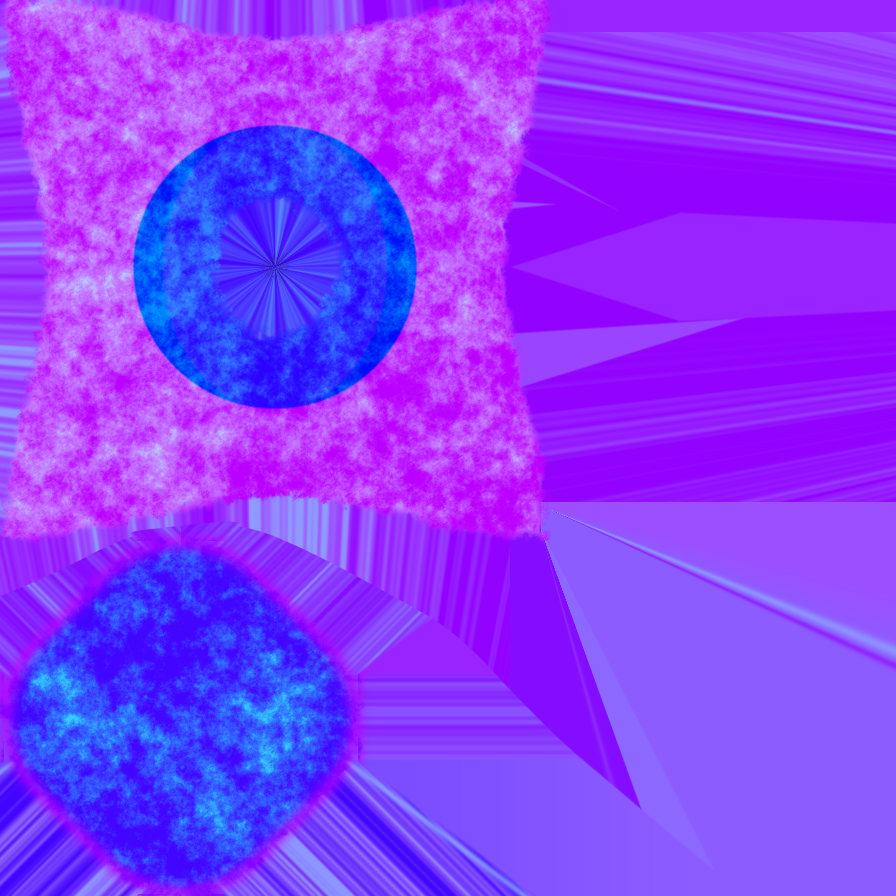
Reproduce this texture map procedurally as a three.js fragment shader.

```glsl
varying vec2 vUv;

const vec3 VIOLET = vec3(0.57, 0.01, 1.0);
const vec3 PURPLE = vec3(0.52, 0.05, 1.0);
const vec3 ORCHID = vec3(0.6, 0.14, 1.0);
const vec3 LILAC = vec3(0.61, 0.31, 1.0);
const vec3 PERIWINKLE = vec3(0.55, 0.36, 1.0);
const vec3 INDIGO = vec3(0.26, 0.02, 1.0);
const vec3 SKY = vec3(0.55, 0.68, 1.0);
const vec3 MAGENTA = vec3(0.73, 0.0, 1.0);

vec2 hashGradient(vec2 p) {
  vec2 k = vec2(dot(p, vec2(127.1, 311.7)), dot(p, vec2(269.5, 183.3)));
  return fract(sin(k) * 43758.5) * 2.0 - 1.0;
}

float noise(vec2 p) {
  vec2 i = floor(p), f = p - i, e = vec2(1.0, 0.0);
  vec2 u = f * f * (3.0 - 2.0 * f);
  float low = mix(dot(hashGradient(i), f), dot(hashGradient(i + e), f - e), u.x);
  float high = mix(dot(hashGradient(i + e.yx), f - e.yx), dot(hashGradient(i + 1.0), f - 1.0), u.x);
  return mix(low, high, u.y);
}

// Cloudy grain, centred on zero
float grain(vec2 p) {
  float sum = 0.0, amp = 0.75;
  for (int i = 0; i < 5; i++) {
    sum += amp * noise(p);
    p = mat2(1.6, 1.2, -1.2, 1.6) * p + 7.3;
    amp *= 0.75;
  }
  return sum;
}

// Lines that vary only along s
float streaks(float s, float seed) {
  return noise(vec2(s * 23.0, seed + 0.4)) + 0.9 * noise(vec2(s * 71.0, seed + 3.7))
    + 0.9 * noise(vec2(s * 170.0, seed + 8.3));
}

float ramp(float lo, float hi, float x) { return smoothstep(lo, hi, x); }
float inside(float d) { return ramp(0.0015, -0.0015, d); }
float line(float x, float width) { return exp(-x * x / (width * width)); }

float band(float x, float lo, float hi, float soft) {
  return ramp(lo - soft, lo + soft, x) * ramp(hi + soft, hi - soft, x);
}

// Spike opening to the left of its tip
float spike(vec2 p, vec2 tip, float upper, float lower) {
  float t = tip.x - p.x, y = p.y - tip.y;
  return inside(-t) * inside(y + upper * t) * inside(-y - lower * t);
}

float patchDistance(vec2 q) {
  vec2 a = abs(q), d = a - 0.257 - 0.045 * smoothstep(0.0, 0.28, a.yx);
  return length(max(d, 0.0)) + min(max(d.x, d.y), 0.0);
}

float blobDistance(vec2 q) {
  vec2 a = abs(q);
  if (a.y > a.x) a = a.yx;
  float side = a.x - 0.197, slant = (a.x + a.y - 0.245) * 0.7071;
  if (side > 0.0 && a.x - a.y > 0.149) return length(vec2(side, max(a.y - 0.048, 0.0)));
  float h = max(0.04 - abs(side - slant), 0.0);
  return max(side, slant) + h * h * 6.0;
}

// Wide bands right of the patch
vec3 rightBands(vec2 p, vec2 q, float s) {
  float light = 0.8 * ramp(0.205, 0.235, s) + 0.4 * band(s, -0.225, -0.165, 0.004);
  light += 0.5 * ramp(-0.265, -0.285, s) + 0.3 * band(s, 0.13, 0.2, 0.015);
  light += 0.8 * streaks(s, 2.0) * ramp(0.08, 0.16, abs(s));
  vec3 col = mix(VIOLET, LILAC, clamp(light, 0.0, 1.0));
  float taper = 0.061 - 0.05 * max(p.x - 0.75, 0.0);
  col = mix(col, ORCHID, inside(abs(q.y) - min(taper, (p.x - 0.57) * 0.32)));
  col = mix(col, LILAC, 0.85 * spike(p, vec2(0.83, 0.645), 0.067, 0.31));
  col = mix(col, LILAC, 0.6 * spike(p, vec2(0.69, 0.765), -0.56, -0.48));
  col = mix(col, LILAC, spike(p, vec2(0.62, 0.772), -0.06, 0.1));
  return mix(col, SKY, 0.6 * line(s - 0.213, 0.004));
}

// Fan around the lower right corner
vec3 cornerFan(vec2 p) {
  float a = atan(p.y - 0.433, max(p.x - 0.61, 0.0001));
  float lean = (p.x - 0.603) / max(0.41 - p.y, 0.001);
  vec3 col = mix(PERIWINKLE, LILAC, ramp(-0.45, -0.2, a));
  col = mix(col, VIOLET, 0.6 * line(a + 0.425, 0.01));
  col = mix(col, SKY, 0.65 * line(a + 0.39, 0.016));
  col = mix(col, SKY, 0.15 * band(lean, 0.36, 0.51, 0.006));
  vec3 shade = mix(PURPLE, LILAC, 0.4 * line(lean - 0.28, 0.012));
  return mix(col, shade, ramp(0.364, 0.356, lean));
}

vec3 patchRays(vec2 p, vec2 q) {
  vec2 a = abs(q);
  if (q.x > 0.262 && a.y > 0.262) return q.y < 0.0 ? cornerFan(p) : ORCHID;
  bool sideways = a.x > a.y;
  float along = sideways ? q.y : q.x;
  float s = along / (1.0 - 0.7 * max(max(a.x, a.y) - 0.27, 0.0));
  if (sideways && q.x > 0.0) return rightBands(p, q, s);
  float light = 0.5 + 1.1 * streaks(s, sideways ? 11.0 : 20.0 + sign(q.y));
  light += 0.3 * ramp(0.0, -0.2, along);
  if (sideways) light += 0.25;
  else if (q.y < 0.0) light += 0.65 * band(s, -0.03, 0.083, 0.002) - 0.3 * ramp(0.083, 0.1, s);
  vec3 col = mix(VIOLET, LILAC, clamp(light, 0.0, 1.0));
  return mix(col, SKY, 0.8 * ramp(0.9, 1.6, light));
}

vec3 blobRays(vec2 q) {
  vec2 a = abs(q);
  float s = a.x - a.y, low = step(q.y, 0.0);
  float bent = s - 0.24 * max(a.x - 0.19, 0.0);
  float light = 0.45 + 0.15 * low + 1.1 * streaks(s, 31.0 + 5.0 * low + 9.0 * step(q.x, 0.0));
  vec3 col = mix(mix(PURPLE, INDIGO, low), PERIWINKLE, clamp(light, 0.0, 1.0));
  col = mix(col, SKY, 0.7 * ramp(0.8, 1.4, light));
  vec3 lowFan = mix(vec3(0.48, 0.3, 1.0), PERIWINKLE, ramp(0.2, 0.6, a.x));
  col = mix(col, mix(ORCHID, lowFan, low), ramp(0.142, 0.15, bent));
  col = mix(col, SKY, 0.75 * low * line(bent - 0.138, 0.005));
  float bars = 0.35 + 1.2 * streaks(q.y, 44.0) + 0.5 * ramp(-0.02, -0.035, q.y);
  vec3 level = mix(PURPLE, PERIWINKLE, clamp(bars, 0.0, 0.85));
  return mix(col, level, step(0.0, q.x) * inside(a.y - 0.047));
}

// Blue disc with crescents and a central star
vec3 discColor(vec2 q, float n) {
  float r = length(q), shade = ramp(-0.6, 0.9, n);
  vec3 core = mix(vec3(0.17, 0.0, 1.0), vec3(0.2, 0.55, 1.0), shade);
  vec3 rim = mix(vec3(0.0, 0.04, 0.96), vec3(0.0, 0.6, 1.0), shade);
  vec3 col = mix(rim, core, inside((length(q / vec2(0.125, 0.16)) - 1.0) * 0.125));
  vec2 dir = q / max(r, 0.001);
  float ray = noise(dir * 5.0 + 3.0) + 0.6 * noise(dir * 15.0);
  vec3 star = mix(INDIGO, vec3(0.34, 0.55, 1.0), ramp(-0.5, 0.7, ray));
  star *= mix(0.8, 1.0, ramp(0.0, 0.025, r));
  return mix(col, star, ramp(0.08, 0.066, r + 0.02 * n));
}

void main() {
  vec2 p = vUv, q = p - vec2(0.307, 0.702), b = p - vec2(0.202, 0.199);
  float patchD = patchDistance(q), blobD = blobDistance(b);
  vec3 col = mix(blobRays(b), patchRays(p, q), inside(patchD - blobD));
  float fine = grain(p * 36.0 + 5.0), mottle = 0.8 * grain(p * 8.0 + 2.0) + fine;

  // Magenta patch, paler to the left
  float pale = mottle + 0.2 * ramp(0.2, -0.25, q.x);
  vec3 cloth = mix(MAGENTA, vec3(0.77, 0.5, 1.0), ramp(-0.55, 0.65, pale));
  cloth = mix(cloth, vec3(0.7, 0.88, 1.0), 0.85 * ramp(0.4, 1.1, pale));
  col = mix(col, cloth, ramp(0.004, -0.006, patchD + 0.014 * fine));
  col = mix(col, discColor(q, mottle), inside(length(q) - 0.158));

  // Blue blob with a pink rim
  float glint = mottle + 0.25 * line(length(b - vec2(0.03, -0.04)), 0.12) - 0.1;
  vec3 stone = mix(INDIGO, vec3(0.18, 0.5, 1.0), ramp(-0.4, 0.65, glint));
  stone = mix(stone, vec3(0.22, 0.88, 1.0), 0.85 * ramp(0.35, 1.0, glint));
  col = mix(col, stone, ramp(0.004, -0.005, blobD + 0.01 * fine));
  float glow = line(blobD + 0.002, 0.009) * inside(blobD - patchD);
  gl_FragColor = vec4(mix(col, MAGENTA, 0.6 * glow), 1.0);
}
```
